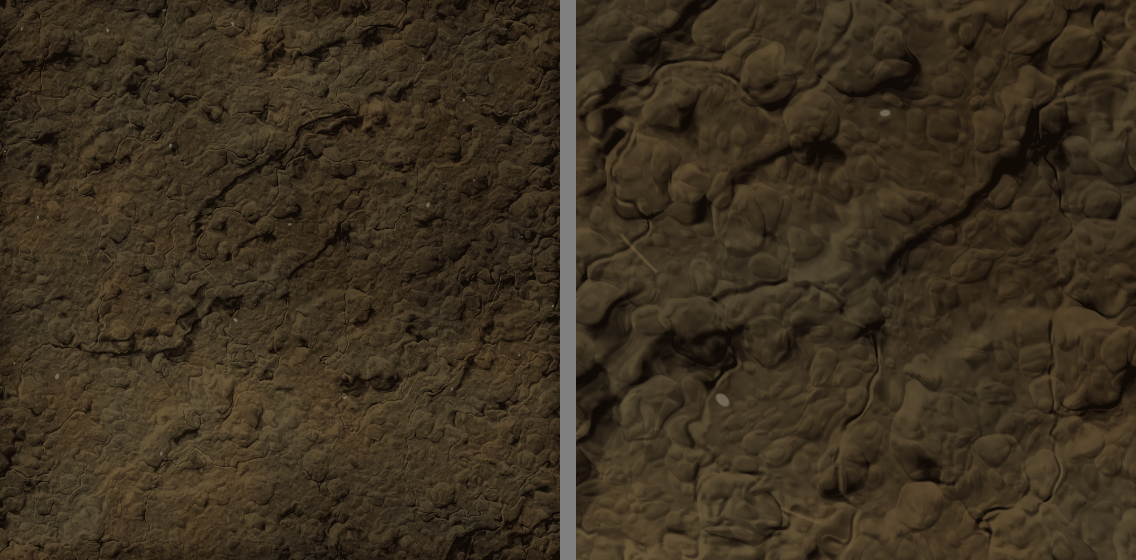
Left, the full canvas; right, a detail of the centre.
A WebGL 1 fragment shader for this texture:

```glsl
precision highp float;
// Dry brown soil: ragged terraces, cracks and rounded clods form a height field
// that is lit from the upper left with short marched shadows. Fine grit, pale
// chips and straw are scattered on top, and the borders fall off to dark.
uniform vec2 u_resolution;

const vec3 SHADOW_SOIL = vec3(0.11, 0.08, 0.05);
const vec3 LIGHT_SOIL = vec3(0.35, 0.29, 0.19);
const vec3 CHIP_COLOR = vec3(0.50, 0.47, 0.40);
const vec3 STRAW_COLOR = vec3(0.45, 0.37, 0.24);
const vec2 TO_LIGHT = vec2(-0.5, 0.866);
const vec2 GRAIN_AXIS = vec2(0.866, 0.5);
const float BASE_TONE = 0.62;
const float RELIEF = 0.40;
const float SHADOW_DEPTH = 0.50;
const float MOTTLE = 0.85;
const float GRIT = 0.32;
const float TERRACE_HEIGHT = 0.011;
const float CRACK_DEPTH = 0.005;
const float SUN_SLOPE = 0.45;

float hash(vec2 p) {
  return fract(sin(dot(p, vec2(127.1, 311.7))) * 43758.5453);
}

vec2 hash2(vec2 p) {
  return vec2(hash(p), hash(p + 37.3));
}

float noise(vec2 p) {
  vec2 i = floor(p), f = fract(p);
  f = f * f * (3.0 - 2.0 * f);
  return mix(mix(hash(i), hash(i + vec2(1.0, 0.0)), f.x),
             mix(hash(i + vec2(0.0, 1.0)), hash(i + 1.0), f.x), f.y);
}

float fbm(vec2 p) {
  float sum = 0.0, amp = 0.516;
  for (int i = 0; i < 5; i++) {
    sum += amp * noise(p);
    p = mat2(1.6, 1.2, -1.2, 1.6) * p + 11.7;
    amp *= 0.5;
  }
  return sum;
}

// Rounded lumps, one per cell: x = height, y = random shade of the top lump
vec2 clods(vec2 p, float scale) {
  vec2 cell = floor(p * scale), best = vec2(0.0, 0.5);
  for (int j = -1; j <= 1; j++) {
    for (int i = -1; i <= 1; i++) {
      vec2 id = cell + vec2(float(i), float(j));
      vec2 rnd = hash2(id + scale);
      float size = fract(rnd.x * 17.0 + rnd.y * 29.0);
      float radius = mix(0.12, 0.62, size * size);
      vec2 d = (p * scale - id - rnd) / radius;
      float dome = sqrt(max(0.0, 1.0 - dot(d, d))) * radius * 0.5 / scale;
      if (dome > best.x) best = vec2(dome, fract(size * 31.0));
    }
  }
  return best;
}

// Large forms, which cast the shadows
float ground(vec2 p) {
  float n = fbm(vec2(dot(p, GRAIN_AXIS) * 4.0, dot(p, TO_LIGHT) * 6.5) + 3.1);
  float terraces = smoothstep(0.39, 0.44, n) + smoothstep(0.55, 0.60, n);
  float crack = 1.0 - smoothstep(0.0, 0.022, abs(fbm(p * 9.0 + 40.0) - 0.5));
  return TERRACE_HEIGHT * terraces - CRACK_DEPTH * crack
       + clods(p, 21.0).x + clods(p, 52.0).x;
}

// Small forms, which only affect the shading
float crumbs(vec2 p) {
  return clods(p, 120.0).x + 0.008 * fbm(p * 45.0);
}

// Sparse flecks: x = pale chips, y = straws, as coverage
vec2 debris(vec2 p, float blur) {
  vec2 cover = vec2(0.0);
  vec2 cell = floor(p * 9.0);
  for (int j = -1; j <= 1; j++) {
    for (int i = -1; i <= 1; i++) {
      vec2 id = cell + vec2(float(i), float(j));
      vec2 rnd = hash2(id + 71.0), kind = hash2(id + 153.0);
      vec2 d = p - (id + rnd) / 9.0;
      float angle = 6.283 * kind.y;
      vec2 axis = vec2(cos(angle), sin(angle));
      vec2 q = vec2(dot(d, axis), dot(d, vec2(-axis.y, axis.x)));
      float chip = length(q * vec2(1.0, 1.6)) - mix(0.002, 0.006, rnd.x * rnd.y);
      float reach = mix(0.008, 0.028, rnd.x);
      q.y += (rnd.y - 0.5) * 14.0 * q.x * q.x;
      float straw = length(vec2(max(abs(q.x) - reach, 0.0), q.y)) - 0.0008;
      cover.x = max(cover.x, step(kind.x, 0.30) * (1.0 - smoothstep(-blur, blur, chip)));
      cover.y = max(cover.y, step(0.80, kind.x) * (1.0 - smoothstep(-blur, blur, straw)));
    }
  }
  return cover;
}

void main() {
  vec2 uv = gl_FragCoord.xy / u_resolution;
  vec2 p = uv + 0.020 * (vec2(noise(uv * 18.0), noise(uv * 18.0 + 50.0)) - 0.5)
              + 0.009 * (vec2(noise(uv * 75.0), noise(uv * 75.0 + 90.0)) - 0.5);

  // Slope towards the light
  float eps = 0.0025;
  float here = ground(p);
  vec2 ahead = p + TO_LIGHT * eps;
  float slope = (here + crumbs(p) - ground(ahead) - crumbs(ahead)) / eps;

  // Cast shadow
  float block = 0.0;
  for (int i = 1; i <= 6; i++) {
    float t = 0.006 * float(i);
    block = max(block, ground(p + TO_LIGHT * t) - here - SUN_SLOPE * t);
  }
  float shadow = smoothstep(0.0, 0.007, block);

  // Tone from patches, relief, clod shades and grit
  float tone = BASE_TONE + MOTTLE * (fbm(uv * 3.5 + 20.0) - 0.5);
  tone += RELIEF * slope / sqrt(1.0 + slope * slope);
  tone += 0.14 * (clods(p, 52.0).y - 0.5);
  tone += GRIT * (0.6 * noise(uv * 270.0) + 0.4 * noise(uv * 140.0) - 0.5);
  tone -= SHADOW_DEPTH * shadow;

  // Darker towards the corners and along the border
  vec2 c = uv - 0.5;
  float border = 0.5 - max(abs(c.x), abs(c.y));
  tone -= 0.30 * dot(c, c) + 0.22 * (1.0 - smoothstep(0.0, 0.04, border));

  vec3 color = mix(SHADOW_SOIL, LIGHT_SOIL, clamp(tone, -0.2, 1.2));
  color *= 1.0 + vec3(0.05, 0.0, -0.06) * (2.0 * noise(uv * 14.0 + 7.0) - 1.0);
  vec2 flecks = debris(uv, 0.0010) * (1.0 - 0.7 * shadow);
  color = mix(color, STRAW_COLOR, 0.65 * flecks.y);
  color = mix(color, CHIP_COLOR, 0.75 * flecks.x);
  gl_FragColor = vec4(color, 1.0);
}
```
